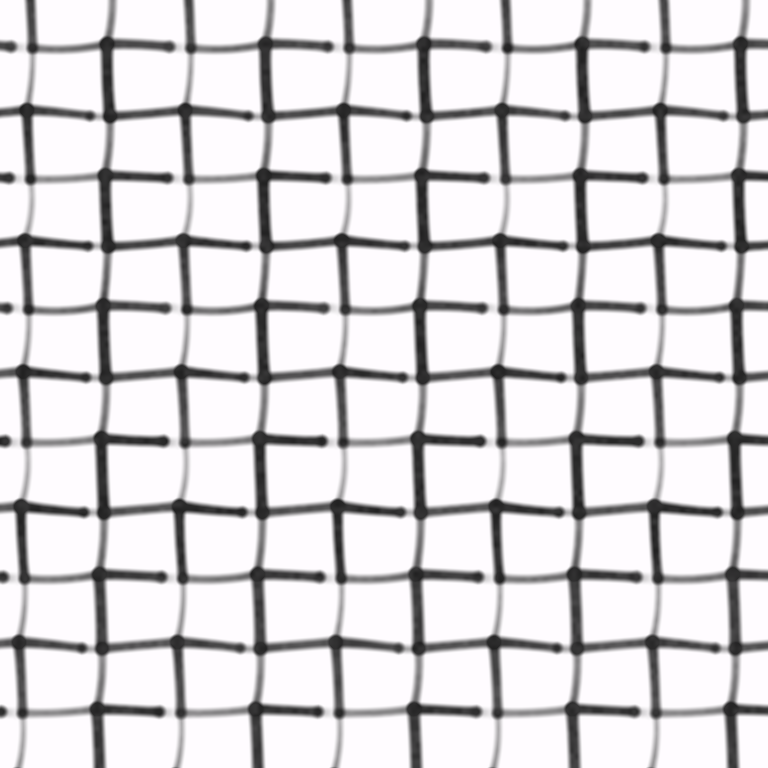
Give the GLSL for this pattern, as a Shadertoy shader.

```glsl
// Woven wire mesh in dark grey on white, soft edged and slightly uneven.
// One tile holds two columns and two rows of wire; each piece of wire is a
// bent, tapered segment wrapped into the tile, and overlaps build up ink.

const vec2 TILE = vec2(2.0, 1.68);   // in column spacings
const float SPACINGS = 9.7;          // column spacings per canvas height

float hash(vec2 p) {
    vec3 q = fract(vec3(p.xyx) * 0.1031);
    q += dot(q, q.yzx + 33.33);
    return fract((q.x + q.y) * q.z);
}

float noise(vec2 p) {
    vec2 i = floor(p), f = fract(p);
    f = f * f * (3.0 - 2.0 * f);
    return mix(mix(hash(i), hash(i + vec2(1, 0)), f.x),
               mix(hash(i + vec2(0, 1)), hash(i + vec2(1, 1)), f.x), f.y);
}

// Ink of one wire piece from a to b; width and ink run from x at a to y at b.
float wire(vec2 p, vec2 a, vec2 b, float bend, vec2 width, vec2 ink) {
    vec2 axis = b - a;
    vec2 q = p - 0.5 * (a + b);
    vec2 id = round(q / TILE);
    q -= TILE * id;
    float t = clamp(dot(q, axis) / dot(axis, axis) + 0.5, 0.0, 1.0);

    // Each row of tiles bends and fades a little differently
    float vary = hash(vec2(id.y + 20.0, 7.0 * a.x + 13.0 * a.y + b.x)) - 0.5;
    bend += 0.025 * vary;
    q -= normalize(vec2(-axis.y, axis.x)) * bend * 4.0 * t * (1.0 - t);

    float flare = 0.014 * pow(abs(2.0 * t - 1.0), 5.0);
    float halfWidth = mix(width.x, width.y, t) + flare;
    float soft = max(0.043, 1.5 * SPACINGS / iResolution.y);
    float d = length(q - axis * (t - 0.5));
    float strength = mix(ink.x, ink.y, t) * (1.0 + 0.25 * vary);
    return min(strength, 0.9) * (1.0 - smoothstep(halfWidth - soft, halfWidth + soft, d));
}

void addInk(inout float clear, float ink) {
    clear *= 1.0 - ink;
}

void mainImage(out vec4 fragColor, in vec2 fragCoord) {
    // Y runs downward; columns lean and rows bunch gently
    vec2 uv = vec2(fragCoord.x, iResolution.y - fragCoord.y) / iResolution.y;
    float bunch = sin(3.14159 * (uv.y - 0.057) / 0.865);
    vec2 p = uv * SPACINGS - vec2(1.36, 0.556);
    p += vec2(0.015 * uv.y * SPACINGS, 0.063 * bunch * bunch);

    // Crossings of the two columns with the two rows
    vec2 heavyTop = vec2(0.0);
    vec2 lightTop = vec2(1.06, 0.05);
    vec2 heavyLow = vec2(0.05, 0.92);
    vec2 lightLow = vec2(1.0, 0.84);
    vec2 gapTop = vec2(0.79, 0.035);
    vec2 gapLow = vec2(1.8, 0.915);
    vec2 across = vec2(TILE.x, 0.0), down = vec2(0.0, TILE.y);
    float clear = 1.0;

    // Upper row: dark bar, faded tip, sagging grey wire
    addInk(clear, wire(p, heavyTop, gapTop, 0.0, vec2(0.060, 0.052), vec2(0.86, 0.84)));
    addInk(clear, wire(p, gapTop, vec2(0.97, 0.05), 0.0, vec2(0.05), vec2(0.3, 0.08)));
    addInk(clear, wire(p, lightTop, heavyTop + across, 0.03, vec2(0.044), vec2(0.50, 0.60)));

    // Lower row: tapered dark bar, faded tip, grey wire
    addInk(clear, wire(p, lightLow, gapLow, 0.0, vec2(0.062, 0.044), vec2(0.87, 0.80)));
    addInk(clear, wire(p, gapLow, heavyLow + across, 0.0, vec2(0.04), vec2(0.4, 0.25)));
    addInk(clear, wire(p, heavyLow, lightLow, 0.0, vec2(0.052), vec2(0.72, 0.70)));

    // Heavy column: thick above, thin and grey below
    addInk(clear, wire(p, heavyTop, heavyLow, 0.0, vec2(0.068), vec2(0.86, 0.85)));
    addInk(clear, wire(p, heavyLow, heavyTop + down, -0.02, vec2(0.045), vec2(0.5, 0.68)));

    // Light column: faint bowed wire above, dark below
    addInk(clear, wire(p, lightTop, lightLow, -0.035, vec2(0.030, 0.036), vec2(0.32, 0.48)));
    addInk(clear, wire(p, lightLow, lightTop + down, 0.0, vec2(0.060, 0.052), vec2(0.86, 0.76)));

    // Faint grain along the wire, then a floor on the darkest tone
    float ink = min(1.0 - clear, 0.87) * (1.0 - 0.1 * noise(p * 14.0 + 50.0));
    fragColor = vec4(mix(vec3(1.0, 0.99, 1.0), vec3(0.0), ink), 1.0);
}
```
